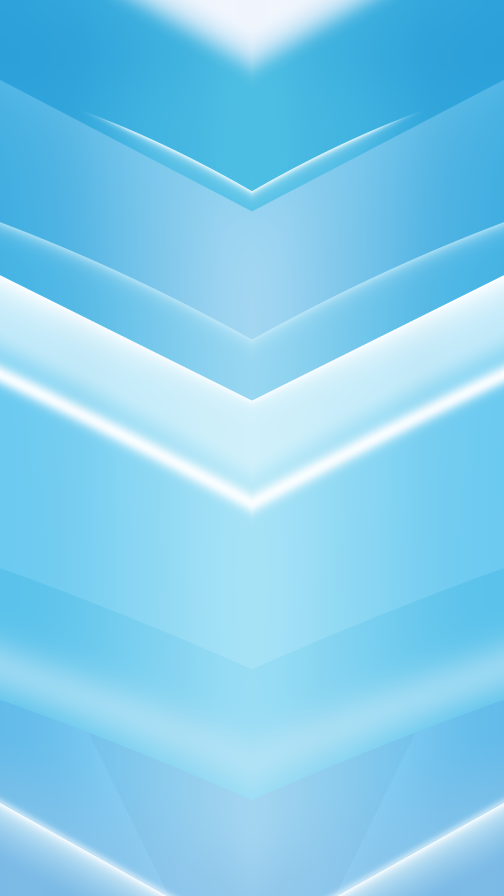
Reproduce this background procedurally as a WebGL 2 fragment shader.

```glsl
#version 300 es
precision highp float;
// Sky-blue backdrop of folded chevron sheets with bright rims and soft light bands.

uniform vec2 u_resolution;
out vec4 outColor;

const vec3 WHITE = vec3(0.985, 0.995, 1.0);

// Depth of a chevron crease: apex on the axis, side at the canvas border.
float crease(float apex, float side, float bow, float m) {
    return mix(apex, side, m) + bow * m * (1.0 - m);
}

// Antialiased coverage of everything with t > 0.
float cover(float t) {
    float px = 0.75 / u_resolution.y;
    return smoothstep(-px, px, t);
}

// Symmetric soft band of light.
float band(float t, float width) {
    return exp(-t * t / (width * width));
}

// Light that starts sharply at a rim and fades below it.
float rim(float t, float width) {
    return cover(t) * exp(-max(t, 0.0) / width);
}

// Sheet colour running from the axis to the sides.
vec3 sheet(vec3 axis, vec3 side, float m) {
    return mix(axis, side, smoothstep(-0.15, 1.05, m));
}

// Gradient noise for a faint variation of the light.
vec2 gradientAt(vec2 cell) {
    float a = 6.2832 * fract(sin(dot(cell, vec2(127.1, 311.7))) * 437.585);
    return vec2(cos(a), sin(a));
}

float gradientNoise(vec2 p) {
    vec2 i = floor(p), f = fract(p);
    vec2 w = f * f * (3.0 - 2.0 * f);
    vec2 e = vec2(1.0, 0.0);
    float low = mix(dot(gradientAt(i), f), dot(gradientAt(i + e), f - e), w.x);
    float high = mix(dot(gradientAt(i + e.yx), f - e.yx),
                     dot(gradientAt(i + 1.0), f - 1.0), w.x);
    return mix(low, high, w.y);
}

// Top sheet, its white cap and the tapered crest.
vec3 topSheet(float m, float d) {
    vec3 color = sheet(vec3(0.31, 0.75, 0.89), vec3(0.18, 0.64, 0.86), m);
    color = mix(color, vec3(0.16, 0.61, 0.84), 0.5 * m * band(d - 0.06, 0.05));
    float cap = d - crease(0.083, -0.08, 0.0, m);
    color = mix(color, vec3(0.66, 0.85, 0.95), 1.0 - smoothstep(-0.035, 0.018, cap));
    color = mix(color, vec3(0.94, 0.96, 0.99), 1.0 - smoothstep(-0.055, 0.006, cap));
    float crest = d - crease(0.2135, 0.094, -0.043, m);
    float taper = 1.0 - smoothstep(0.25, 0.70, m);
    color = mix(color, vec3(0.40, 0.78, 0.92), 0.5 * cover(crest) * taper);
    return mix(color, WHITE, 0.95 * rim(crest, 0.002 + 0.003 * taper)
        * (1.0 - smoothstep(0.45, 0.70, m)));
}

// Two translucent folds beneath the top sheet.
vec3 upperFolds(vec3 color, float m, float d) {
    float first = d - crease(0.236, 0.089, 0.0, m);
    vec3 pale = sheet(vec3(0.66, 0.85, 0.95), vec3(0.25, 0.68, 0.88), m);
    pale = mix(pale, vec3(0.47, 0.79, 0.93), 0.3 * rim(first, 0.05));
    color = mix(color, pale, cover(first));
    float second = d - crease(0.379, 0.248, -0.025, m);
    vec3 blue = sheet(vec3(0.61, 0.85, 0.95), vec3(0.27, 0.70, 0.89), m);
    color = mix(color, blue, cover(second));
    return mix(color, vec3(0.80, 0.93, 0.98), 0.75 * rim(second, 0.008));
}

// Pale middle sheet, closed by a glowing ridge over the wide lower sheet.
vec3 middleSheets(vec3 color, float m, float d) {
    float top = d - crease(0.447, 0.307, 0.0, m);
    float ridge = d - crease(0.562, 0.418, -0.008, m);
    vec3 pale = sheet(vec3(0.82, 0.945, 0.985), vec3(0.72, 0.90, 0.97), m);
    pale = mix(pale, sheet(vec3(0.72, 0.91, 0.97), vec3(0.52, 0.83, 0.95), m),
        smoothstep(-0.05, -0.012, ridge));
    pale = mix(pale, WHITE, rim(top, 0.006 + 0.022 * m));
    color = mix(color, pale, cover(top));
    vec3 wide = sheet(vec3(0.66, 0.89, 0.965), vec3(0.42, 0.79, 0.94), m);
    color = mix(color, wide, smoothstep(-0.01, 0.014, ridge));
    return mix(color, WHITE, 0.96 * band(ridge, 0.0115));
}

// Lower folds with a broad diffuse glow.
vec3 lowerFolds(vec3 color, float m, float d) {
    float first = d - crease(0.747, 0.634, -0.012, m);
    vec3 cyan = sheet(vec3(0.61, 0.87, 0.96), vec3(0.35, 0.76, 0.92), m);
    color = mix(color, cyan, cover(first));
    float glow = d - crease(0.852, 0.745, -0.008, m);
    color = mix(color, vec3(0.75, 0.90, 0.965), 0.6 * band(glow, 0.032));
    float second = d - crease(0.893, 0.781, -0.012, m);
    vec3 deep = sheet(vec3(0.65, 0.84, 0.945), vec3(0.38, 0.73, 0.91), m);
    deep = mix(deep, vec3(0.54, 0.76, 0.91), smoothstep(0.02, 0.14, second) * 0.65);
    float facet = m - mix(0.68, 0.33, (d - 0.80) / 0.20);
    deep += 0.022 * cover(facet) * exp(-max(facet, 0.0) * 5.0);
    color = mix(color, deep, cover(second));
    float corner = d - crease(1.053, 0.896, 0.0, m);
    vec3 base = mix(vec3(0.66, 0.84, 0.94), vec3(0.48, 0.73, 0.90), smoothstep(0.0, 0.07, corner));
    color = mix(color, base, cover(corner));
    return mix(color, WHITE, max(rim(corner, 0.009), 0.5 * band(corner, 0.006)));
}

void main() {
    vec2 uv = gl_FragCoord.xy / u_resolution;
    float m = abs(2.0 * uv.x - 1.0);
    float d = 1.0 - uv.y;
    vec3 color = upperFolds(topSheet(m, d), m, d);
    color = lowerFolds(middleSheets(color, m, d), m, d);
    color += 0.008 * gradientNoise(vec2(m * 5.0, d * 4.0));
    outColor = vec4(clamp(color, 0.0, 1.0), 1.0);
}
```
